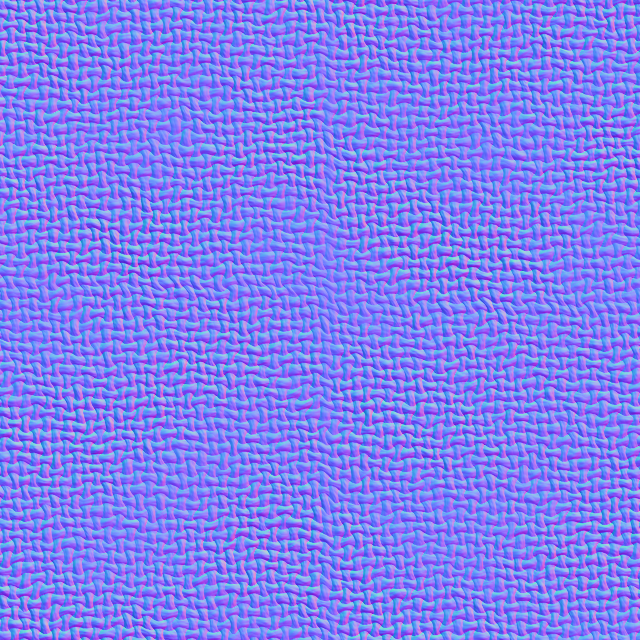
Reproduce this texture map procedurally as a WebGL 2 fragment shader.

```glsl
#version 300 es
precision highp float;
// Tangent-space normal map of coarse plain-woven cloth, 62 by 58 threads.
// Rounded threads pass over and under each other; layered sines make them uneven
// and cellular noise creases them. Normals come from slopes of the height.
uniform vec2 u_resolution;
out vec4 fragColor;

const float PI = 3.14159265;

float hash1(float n) {
  return fract(sin(n * 127.1 + 3.7) * 4375.85);
}

vec2 hash2(vec2 cell) {
  vec2 k = vec2(dot(cell, vec2(127.1, 311.7)), dot(cell, vec2(269.5, 183.3)));
  return fract(sin(k) * 4375.85);
}

// Distance to the nearest scattered point
float cellular(vec2 p) {
  vec2 base = floor(p);
  float nearest = 2.0;
  for (int y = -1; y <= 1; y++) {
    for (int x = -1; x <= 1; x++) {
      vec2 cell = base + vec2(x, y);
      nearest = min(nearest, distance(p, cell + hash2(cell)));
    }
  }
  return nearest;
}

// Slow drift that bends the threads
vec2 drift(vec2 p) {
  return 0.16 * sin(p.yx * vec2(0.43, 0.37) + 2.0 * sin(p * 0.21))
       + 0.11 * sin(p.yx * 1.13 + p * vec2(0.71, 0.83) + 1.7)
       + 0.07 * sin(p.yx * 2.3 - p * 1.9);
}

// Soft joins where four pieces of cloth meet
vec2 joinDistance(vec2 uv) {
  float across = uv.x - 0.512 - 0.004 * sin(uv.y * 61.0);
  float level = mix(0.552, 0.522, smoothstep(0.48, 0.54, uv.x));
  return vec2(across, uv.y - level - 0.004 * sin(uv.x * 53.0));
}

// One thread: rounded across, rising and dipping along its length
float thread(float across, float along, float seed, float sway) {
  float id = floor(across);
  float phase = 6.283 * hash1(id + seed);
  float slub = 0.10 * sin(along * 0.83 + phase) + 0.07 * sin(along * 2.17 + phase * 3.0);
  float lift = sway * sin(PI * (along + id));
  float round_ = pow(abs(sin(PI * across)), 0.8);
  return round_ * (0.66 + 0.22 * hash1(id * 1.7 + seed) + slub + lift);
}

float clothHeight(vec2 uv) {
  vec2 p = uv * vec2(62.0, 58.0);
  vec2 side = smoothstep(-0.012, 0.012, joinDistance(uv));
  p += drift(p) + vec2(0.5 * side.y, 0.45 * side.x);

  float weft = thread(p.y, p.x, 11.0, 0.32);
  float warp = thread(p.x, p.y, 47.0, -0.34) - 0.03;
  float weave = max(weft, warp);

  // Creases run along whichever thread lies on top
  float onWeft = smoothstep(-0.12, 0.12, weft - warp);
  float weftCrease = cellular(vec2(p.x * 1.3 + p.y * 0.5, p.y * 2.9 - p.x * 0.6));
  float warpCrease = cellular(vec2(p.x * 2.9 + p.y * 0.5, p.y * 1.3) + 31.0);
  float fibre = sin(p.y * 15.0 + 2.0 * sin(p.x * 1.7) + p.x * 2.6);
  return weave - 0.24 * mix(warpCrease, weftCrease, onWeft) + 0.018 * fibre;
}

void main() {
  vec2 uv = gl_FragCoord.xy / u_resolution;

  // Slope per thread, by central differences
  vec2 e = vec2(0.001, 0.0);
  vec2 slope = vec2(clothHeight(uv + e.xy) - clothHeight(uv - e.xy),
                    clothHeight(uv + e.yx) - clothHeight(uv - e.yx)) / (0.002 * 60.0);

  // Patches of deeper and shallower relief, flattened at the joins
  float relief = 0.31 + 0.035 * sin(uv.x * 13.0 + 2.0 * sin(uv.y * 9.0))
                      + 0.035 * sin(uv.y * 21.0 + 1.5 * sin(uv.x * 11.0));
  vec2 join = joinDistance(uv) / 0.013;
  relief *= 1.0 - 0.35 * exp(-join.x * join.x) - 0.2 * exp(-join.y * join.y);

  vec3 normal = normalize(vec3(-slope * relief, 1.0));
  fragColor = vec4(normal * 0.5 + 0.5, 1.0);
}
```
